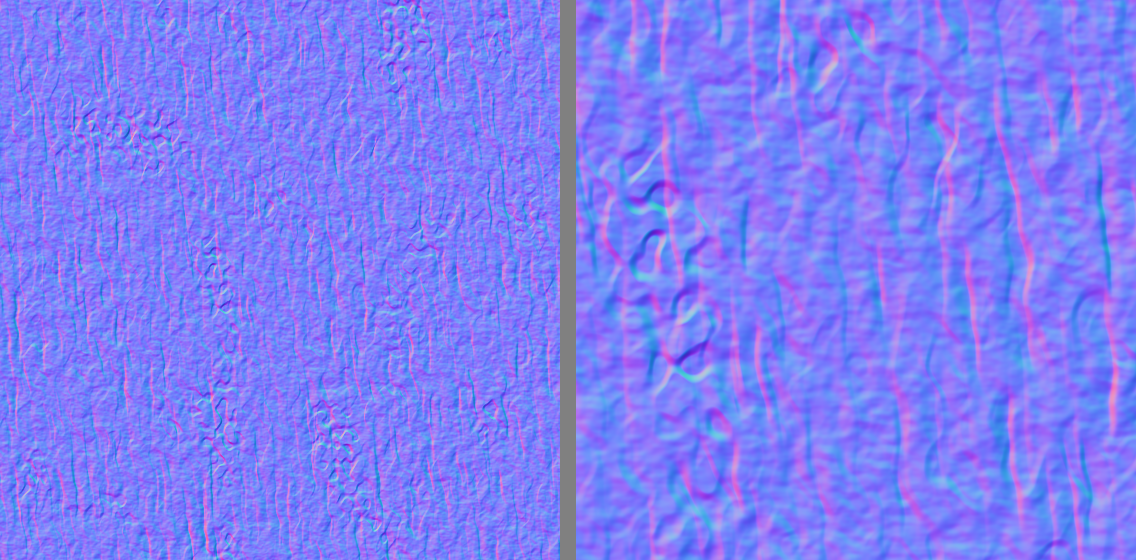
Left, the full canvas; right, a detail of the centre.
Reproduce this texture map procedurally as a Shadertoy shader.

```glsl
// Tangent-space normal map of rough bark: leaning vertical ridges over chipped, wrinkled ground.
#define RELIEF 1.12         // overall slope strength
#define STEP 0.0011         // sampling distance for slopes
#define CELL vec2(0.029, 0.105)
#define LEAN 0.10           // sideways drift of ridges
#define RIDGE_WIDTH 0.0025
#define RIDGE_HEIGHT 0.0027
#define CHIP_HEIGHT 0.0017
#define GRAIN_HEIGHT 0.0025
#define WRINKLE_HEIGHT 0.0011

vec2 hash2(vec2 p) {
    vec2 q = vec2(dot(p, vec2(127.1, 311.7)), dot(p, vec2(269.5, 183.3)));
    return fract(sin(q) * 43758.5453);
}

float corner(vec2 cell, vec2 offset, vec2 f) {
    return dot(hash2(cell + offset) * 2.0 - 1.0, f - offset);
}

// Gradient noise, roughly -0.7 to 0.7
float noise(vec2 p) {
    vec2 i = floor(p), f = fract(p);
    vec2 u = f * f * f * (f * (f * 6.0 - 15.0) + 10.0);
    float low = mix(corner(i, vec2(0, 0), f), corner(i, vec2(1, 0), f), u.x);
    float high = mix(corner(i, vec2(0, 1), f), corner(i, vec2(1, 1), f), u.x);
    return mix(low, high, u.y);
}

// Scattered tapered ridges, each with one steep and one gentle flank
float ridges(vec2 p, float seed) {
    vec2 home = floor(p / CELL);
    float height = 0.0;
    for (int y = -1; y <= 1; y++)
    for (int x = -1; x <= 1; x++) {
        vec2 id = home + vec2(x, y);
        vec2 place = hash2(id + seed);
        vec2 shape = hash2(id + seed + 57.3);
        vec2 kind = hash2(id + seed + 113.9);
        vec2 d = p - (id + place) * CELL;
        d.x += d.y * LEAN * (0.3 + 1.5 * kind.y);
        float side = kind.x < 0.66 ? 1.0 : -1.0;
        float t = side * d.x / RIDGE_WIDTH;
        t *= t > 0.0 ? 1.0 : 0.38;
        float halfLength = mix(0.025, 0.075, shape.x);
        float taper = 1.0 - smoothstep(0.45, 1.0, abs(d.y) / halfLength);
        float strength = mix(0.15, 1.0, shape.y * shape.y);
        height += strength * taper * exp(-t * t);
    }
    return height;
}

float barkHeight(vec2 p) {
    // Bend the ridges gently
    vec2 bent = p;
    bent.x += 0.008 * noise(p * vec2(11.0, 19.0)) + 0.004 * noise(p * vec2(35.0, 48.0) + 9.0);
    float h = RIDGE_HEIGHT * (ridges(bent, 3.0) + ridges(bent + CELL * 0.5, 41.0));

    // Flat plates with crisp edges, and crumbled patches
    float patches = smoothstep(0.05, 0.4, noise(p * vec2(9.0, 6.0) + 31.0));
    float plates = noise(bent * vec2(38.0, 21.0) + 5.0);
    h += CHIP_HEIGHT * smoothstep(-0.09, 0.09, plates) * (0.6 + noise(p * 17.0));
    float crumbs = noise(bent * vec2(62.0, 50.0) + 71.0);
    h += CHIP_HEIGHT * (0.35 + 1.5 * patches) * smoothstep(-0.05, 0.25, crumbs);

    // Grain along the trunk and fine wrinkles across it
    h += GRAIN_HEIGHT * noise(bent * vec2(57.0, 33.0) + 17.0);
    h += WRINKLE_HEIGHT * noise(p * vec2(92.0, 124.0) + 23.0);
    h += WRINKLE_HEIGHT * 0.35 * noise(p * vec2(170.0, 215.0) + 47.0);
    return h;
}

void mainImage(out vec4 fragColor, in vec2 fragCoord) {
    vec2 p = fragCoord / iResolution.y;
    float here = barkHeight(p);
    vec2 slope = vec2(barkHeight(p + vec2(STEP, 0.0)) - here,
                      barkHeight(p + vec2(0.0, STEP)) - here) / STEP;

    // Green points down the canvas
    vec3 normal = normalize(vec3(-slope.x * RELIEF, slope.y * RELIEF, 1.0));
    fragColor = vec4(0.5 + 0.5 * normal - vec3(0.0, 0.005, 0.01), 1.0);
}
```
